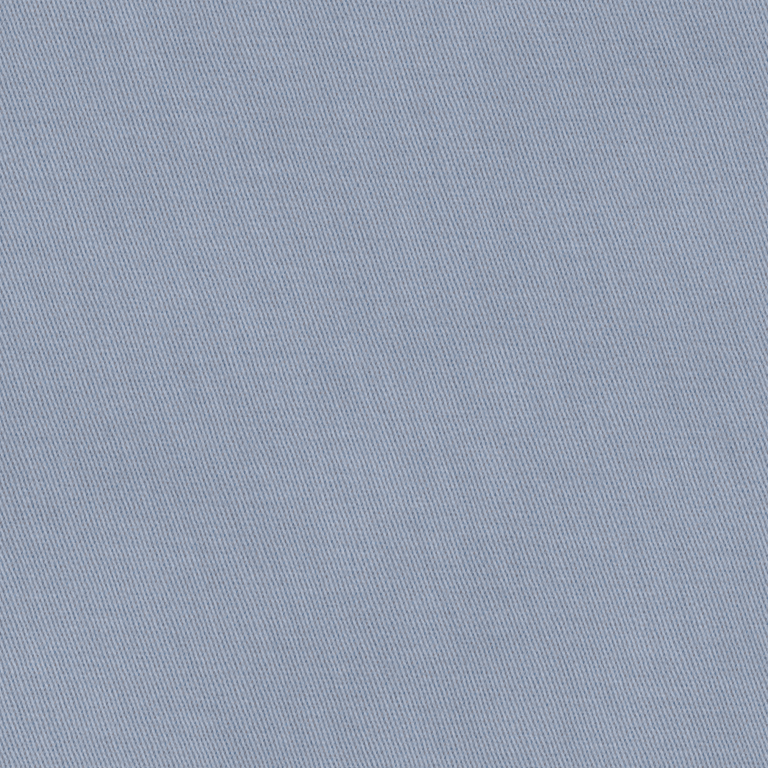
Reproduce this texture procedurally as a three.js fragment shader.

```glsl
// Fine blue-grey cotton twill: steep ribs lean down to the right, crossed by picks.
// Periodic profiles shape crisp ribs and the slanted pits between them, while
// gradient noise bends the threads and adds fibre grain, slubs and faint wear.
varying vec2 vUv;

const float TAU = 6.2831853;
const float RIBS_ACROSS = 160.0;
const float PICKS_DOWN = 180.0;
const float STEP_PER_PICK = 0.333;  // sideways shift of a rib at each pick
const float PICK_TILT = 0.02;       // slight skew of the cloth

const vec3 PIT_COLOR = vec3(0.440, 0.480, 0.555);
const vec3 VALLEY_COLOR = vec3(0.535, 0.575, 0.645);
const vec3 CREST_COLOR = vec3(0.660, 0.700, 0.768);
const vec3 WARM_TO_BLUE = vec3(-0.085, 0.000, 0.065);

float hash(vec2 p) {
  vec3 q = fract(p.xyx * 0.1031);
  q += dot(q, q.yzx + 33.33);
  return fract((q.x + q.y) * q.z);
}

vec2 gradientAt(vec2 cell) {
  float angle = TAU * hash(cell);
  return vec2(cos(angle), sin(angle));
}

// Gradient noise, roughly -0.7 to 0.7
float gradientNoise(vec2 p) {
  vec2 i = floor(p);
  vec2 f = p - i;
  vec2 w = f * f * f * (f * (f * 6.0 - 15.0) + 10.0);
  float a = dot(gradientAt(i), f);
  float b = dot(gradientAt(i + vec2(1.0, 0.0)), f - vec2(1.0, 0.0));
  float c = dot(gradientAt(i + vec2(0.0, 1.0)), f - vec2(0.0, 1.0));
  float d = dot(gradientAt(i + vec2(1.0, 1.0)), f - vec2(1.0, 1.0));
  return mix(mix(a, b, w.x), mix(c, d, w.x), w.y);
}

// Smooth wave: 0 at whole numbers, 1 halfway between them
float halfwayWave(float x) {
  return 0.5 - 0.5 * cos(TAU * x);
}

// Thread coordinates: x counts ribs, y counts picks
vec2 twillCoords(vec2 uv, float ribs, float picks) {
  float pick = (uv.y + PICK_TILT * uv.x) * picks;
  float rib = uv.x * ribs + pick * STEP_PER_PICK;
  vec2 bend = vec2(gradientNoise(uv * vec2(11.0, 7.0) + 3.5),
                   gradientNoise(uv * vec2(6.0, 13.0) + 27.5));
  vec2 jitter = vec2(gradientNoise(vec2(rib, pick) * 0.45 + 11.7),
                     gradientNoise(vec2(rib, pick) * 0.45 + 57.2));
  return vec2(rib, pick) + bend * vec2(0.5, 0.35) + jitter * vec2(0.16, 0.26);
}

// Dye and wear, from broad clouds to thin slubs along both thread directions
float clothWear(vec2 uv, vec2 thread) {
  float clouds = gradientNoise(uv * 4.0 + 9.0);
  float weftSlubs = gradientNoise(vec2(uv.x * 10.0, thread.y * 0.8) + 41.0);
  float warpSlubs = gradientNoise(vec2(thread.x * 0.4, uv.y * 9.0) + 73.0);
  return 0.016 * clouds + 0.022 * weftSlubs + 0.020 * warpSlubs;
}

// Fibre grain finer than one thread
float fibreGrain(vec2 thread, float offset) {
  return gradientNoise(thread * vec2(1.9, 1.6) + offset);
}

void main() {
  vec2 thread = twillCoords(vUv, RIBS_ACROSS, PICKS_DOWN);
  vec2 cell = floor(thread);

  // Weave relief: continuous ribs, with one pit per pick in each valley
  float valley = halfwayWave(thread.x);
  float between = halfwayWave(thread.y + 0.2 * sin(TAU * thread.x));
  float rib = smoothstep(0.1, 0.85, 1.0 - valley);
  float pit = smoothstep(0.2, 0.95, valley * between);
  float pitDepth = mix(0.35, 1.15, hash(cell + 15.0));
  float ribLight = 0.86 + 0.14 * between;

  vec3 color = mix(VALLEY_COLOR, CREST_COLOR, rib * ribLight);
  color = mix(color, PIT_COLOR, clamp(pit * pitDepth, 0.0, 1.0));

  // Dark yarn shifts between warm grey and blue; ribs stay nearly even
  float tint = hash(cell + 61.0) - 0.5;
  color += WARM_TO_BLUE * tint * pit;
  color += WARM_TO_BLUE * 0.35 * fibreGrain(thread, 91.3);

  // Fibre grain and wear
  color += 0.085 * fibreGrain(thread, 5.3) + clothWear(vUv, thread);

  gl_FragColor = vec4(clamp(color, 0.0, 1.0), 1.0);
}
```
